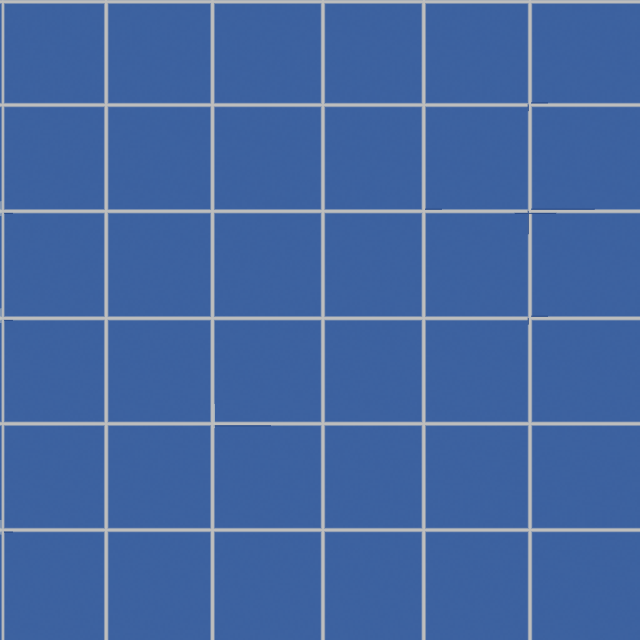
Write a three.js fragment shader that draws this pattern.

```glsl
// Blue square tiles, six by six, with thin pale grout joints and a few worn crossings.
varying vec2 vUv;

const float TILES = 6.0;
const float SOFTNESS = 0.0018;
const vec3 TILE_BLUE = vec3(0.237, 0.383, 0.627);
const vec3 GROUT_GREY = vec3(0.745, 0.745, 0.74);
const vec3 CHIP_BLUE = vec3(0.13, 0.26, 0.50);
const vec3 SLIVER_GREY = vec3(0.75, 0.78, 0.78);

float hash(vec2 p) {
  return fract(sin(dot(p, vec2(41.3, 289.1))) * 4375.5);
}

// Picks one of six values, split over two vectors.
float pick(float index, vec3 low, vec3 high) {
  vec3 slots = vec3(0.0, 1.0, 2.0);
  return dot(low, vec3(equal(vec3(index), slots)))
       + dot(high, vec3(equal(vec3(index - 3.0), slots)));
}

// Joint centres: an even grid with slight laying errors.
float columnJoint(float i) {
  return i / TILES + pick(i, vec3(0.0046, -0.0007, -0.0013), vec3(0.0046, -0.0046, -0.0052));
}

float rowJoint(float i) {
  return (i + 1.0) / TILES + pick(i, vec3(0.0052, 0.0046, 0.0026), vec3(0.0032, 0.0026, -0.0026));
}

float stripe(float offset, float halfWidth) {
  return 1.0 - smoothstep(halfWidth - SOFTNESS, halfWidth + SOFTNESS, abs(offset));
}

// Thin mark filling the box between two corners.
float hairline(vec2 p, vec2 cornerA, vec2 cornerB) {
  vec2 halfSize = abs(cornerB - cornerA) * 0.5 + 0.0008;
  vec2 d = abs(p - (cornerA + cornerB) * 0.5) - halfSize;
  return 1.0 - smoothstep(-0.0008, 0.0010, max(d.x, d.y));
}

// Wear spreads from two crossings and nibbles along the left edge.
float wearReach(vec2 cell) {
  float right = 1.0 - 0.75 * distance(cell, vec2(5.0, 3.0));
  float middle = 0.9 * (1.0 - distance(cell, vec2(2.0, 1.0)));
  float edge = cell.x < 0.5 && cell.y < 3.5 && cell.y != 1.0 ? 0.12 : 0.0;
  return max(max(right, middle), edge);
}

// Dark chips beside the joints of one crossing.
float chips(vec2 p, vec2 cell, float reach) {
  float side = cell.x > 3.0 ? 0.0033 : -0.0033;
  float mark = hairline(p, vec2(0.003, side), vec2(0.003 + 0.097 * reach, side));
  if (cell.x > 4.0) {
    mark = max(mark, hairline(p, vec2(-0.0028, 0.0), vec2(-0.0028, -0.035 * reach)));
  }
  if (reach > 0.95) {
    mark = max(mark, hairline(p, vec2(-0.023, -0.0033), vec2(0.04, -0.0033)));
  }
  return mark;
}

// Pale grout smeared just outside a vertical joint.
float sliver(vec2 p, vec2 cell, float reach) {
  float side = cell.x < 0.5 ? -0.0032 : 0.0028;
  float rise = 0.012 + 0.02 * reach;
  return hairline(p, vec2(side, -0.006), vec2(side, rise));
}

void main() {
  float grain = hash(floor(vUv * 256.0)) - 0.5;
  vec3 color = TILE_BLUE + 0.005 * grain;

  // Grout joints, with a narrower one along the left edge
  float grout = 0.0;
  for (int i = 0; i < 6; i++) {
    float index = float(i);
    float columnWidth = i == 0 ? 0.0020 : 0.0029;
    grout = max(grout, stripe(vUv.x - columnJoint(index), columnWidth));
    grout = max(grout, stripe(vUv.y - rowJoint(index), 0.0028));
  }
  color = mix(color, GROUT_GREY, grout);

  // Wear around the crossings
  for (int row = 0; row < 6; row++) {
    for (int column = 0; column < 6; column++) {
      vec2 cell = vec2(float(column), float(row));
      float reach = wearReach(cell);
      if (reach > 0.05) {
        vec2 p = vUv - vec2(columnJoint(cell.x), rowJoint(cell.y));
        color = mix(color, CHIP_BLUE, 0.8 * chips(p, cell, reach));
        if (cell.x < 3.0) {
          color = mix(color, SLIVER_GREY, 0.7 * sliver(p, cell, reach));
        }
      }
    }
  }

  gl_FragColor = vec4(color, 1.0);
}
```
